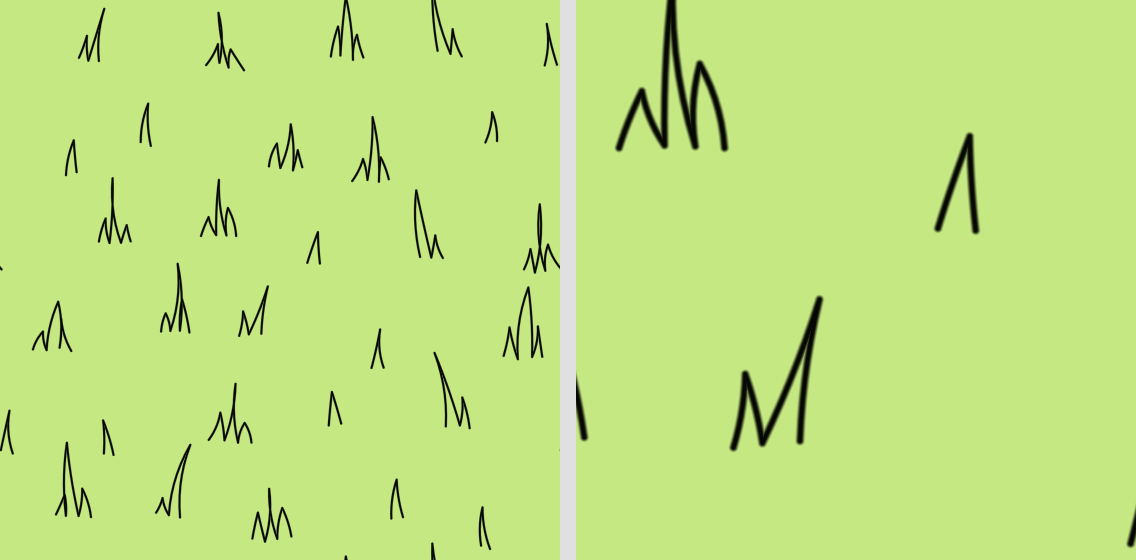
Left: the whole. Right: its middle third, enlarged.
This pattern is drawn by a three.js fragment shader. Its source:

```glsl
varying vec2 vUv;

#define GRID vec2(5.0, 6.0)      // tufts across and up
#define JITTER 0.46              // wander of a tuft inside its cell
#define PEN 0.00195              // half width of the ink line
#define SOFT 0.0014              // softness of the line edge
#define BEND 0.13                // bow of a stroke relative to its length
#define LONE_SHARE 0.33          // share of tufts with a single blade
#define PAIR_SHARE 0.30          // share with side blades on both sides
#define MEADOW vec3(0.775, 0.91, 0.51)
#define INK vec3(0.025, 0.03, 0.01)

const int STEPS = 7;

float hash(vec2 cell, float seed) {
  vec3 q = fract(vec3(cell.xyx + seed * 1.37) * vec3(0.1031, 0.1130, 0.0973));
  q += dot(q, q.yzx + 33.33);
  return fract((q.x + q.y) * q.z);
}

// Random value from -1 to 1
float swing(vec2 cell, float seed) {
  return hash(cell, seed) * 2.0 - 1.0;
}

float segment(vec2 p, vec2 a, vec2 b) {
  vec2 pa = p - a, ba = b - a;
  return length(pa - ba * clamp(dot(pa, ba) / dot(ba, ba), 0.0, 1.0));
}

// Distance to a bowed pen stroke, a quadratic curve walked in short steps
float stroke(vec2 p, vec2 a, vec2 b, float bow) {
  vec2 side = vec2(a.y - b.y, b.x - a.x);
  vec2 bulge = side * bow * 2.0;
  vec2 last = a;
  float d = 1.0;
  for (int i = 1; i <= STEPS; i++) {
    float t = float(i) / float(STEPS);
    vec2 next = mix(a, b, t) + bulge * t * (1.0 - t);
    d = min(d, segment(p, last, next));
    last = next;
  }
  return d;
}

// Two strokes that meet in a pointed tip
float blade(vec2 p, vec2 footA, vec2 tip, vec2 footB, vec2 cell, float seed) {
  float rise = stroke(p, footA, tip, BEND * swing(cell, seed));
  float fall = stroke(p, tip, footB, BEND * swing(cell, seed + 1.0));
  return min(rise, fall);
}

// Short blade that grows out of a foot of the main blade
float sideBlade(vec2 p, vec2 foot, float dir, vec2 cell, float seed) {
  float spread = mix(0.016, 0.029, hash(cell, seed));
  float height = mix(0.030, 0.058, hash(cell, seed + 1.0));
  float drop = 0.006 * swing(cell, seed + 2.0);
  vec2 tip = foot + vec2(dir * spread * mix(0.1, 0.6, hash(cell, seed + 3.0)), height);
  vec2 end = foot + vec2(dir * spread, drop);
  return blade(p, foot, tip, end, cell, seed + 4.0);
}

float tuft(vec2 p, vec2 cell) {
  // Skip points far from the tuft
  if (abs(p.x) > 0.085 || p.y < -0.03 || p.y > 0.15) return 1.0;

  float kind = hash(cell, 1.0);
  float dir = hash(cell, 2.0) < 0.5 ? -1.0 : 1.0;
  bool lone = kind < LONE_SHARE;
  bool both = kind > 1.0 - PAIR_SHARE;

  // Main blade leans away from a one-sided companion
  float size = hash(cell, 3.0);
  float height = lone ? mix(0.048, 0.075, size) : mix(0.076, 0.128, size);
  float lean = lone || both ? 0.010 * swing(cell, 4.0)
                            : -dir * mix(0.012, 0.034, hash(cell, 4.0));
  float gap = mix(0.008, 0.013, hash(cell, 5.0));
  vec2 left = vec2(-gap, 0.005 * swing(cell, 6.0));
  vec2 right = vec2(gap, 0.005 * swing(cell, 7.0));
  float d = blade(p, left, vec2(lean, height), right, cell, 8.0);

  // Companions on one or both sides
  if (!lone) {
    if (both || dir > 0.0) d = min(d, sideBlade(p, right, 1.0, cell, 12.0));
    if (both || dir < 0.0) d = min(d, sideBlade(p, left, -1.0, cell, 20.0));
  }
  return d;
}

void main() {
  float d = 1.0;

  // Staggered rows of scattered tufts that repeat at the borders
  for (int j = -1; j <= 1; j++) {
    float row = floor(vUv.y * GRID.y) + float(j);
    float shift = 0.5 * mod(row, 2.0);
    for (int i = -1; i <= 1; i++) {
      float column = floor(vUv.x * GRID.x - shift) + float(i);
      vec2 cell = mod(vec2(column, row), GRID) + 11.0;
      vec2 wander = JITTER * 0.5 * vec2(swing(cell, 30.0), swing(cell, 31.0));
      vec2 root = (vec2(column + shift, row) + vec2(0.5, 0.3) + wander) / GRID;
      d = min(d, tuft(vUv - root, cell));
    }
  }

  float ink = 1.0 - smoothstep(PEN - SOFT, PEN + SOFT, d);
  gl_FragColor = vec4(mix(MEADOW, INK, ink), 1.0);
}
```
